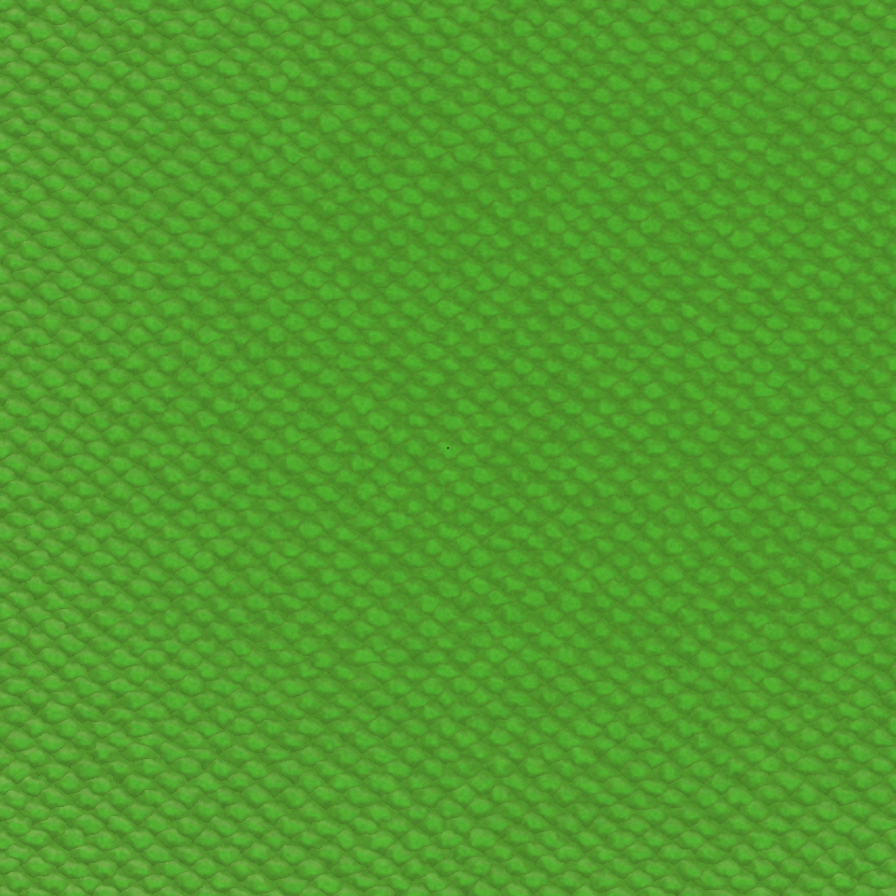
This texture is drawn by a three.js fragment shader. Its source:

```glsl
// Green embossed plastic: staggered rows of small slanted bumps under soft side light
varying vec2 vUv;

float hash(vec2 p) {
  return fract(sin(dot(p, vec2(127.1, 311.7))) * 43758.5453);
}

float noise(vec2 p) {
  vec2 i = floor(p);
  vec2 f = fract(p);
  f = f * f * (3.0 - 2.0 * f);
  return mix(mix(hash(i), hash(i + vec2(1.0, 0.0)), f.x),
             mix(hash(i + vec2(0.0, 1.0)), hash(i + vec2(1.0, 1.0)), f.x), f.y);
}

void main() {
  // 26 by 32 cells, each holding two staggered bumps, with ragged outlines
  vec2 p = vUv * vec2(26.0, 32.0);
  p += 0.2 * (vec2(noise(vUv * 7.0), noise(vUv * 7.0 + 31.0)) - 0.5);
  p += 0.18 * (vec2(noise(p * 4.0), noise(p * 4.0 + 57.0)) - 0.5);

  // Nearest and second nearest bump, stretched along the falling diagonal
  float nearest = 9.0;
  float second = 9.0;
  vec2 offset = vec2(0.0);
  vec2 id = vec2(0.0);
  for (int k = 0; k < 2; k++) {
    vec2 shift = vec2(0.5) * float(k);
    vec2 cell = floor(p - shift);
    for (int y = -1; y <= 1; y++) {
      for (int x = -1; x <= 1; x++) {
        vec2 c = cell + vec2(float(x), float(y)) + shift;
        vec2 jitter = vec2(hash(c), hash(c + 19.3)) - 0.5;
        vec2 o = p - c - 0.5 - 0.14 * jitter;
        float d = length(vec2(dot(o, vec2(0.8, -0.6)) * 0.8, dot(o, vec2(0.6, 0.8)) * 1.25));
        if (d < nearest) {
          second = nearest;
          nearest = d;
          offset = o;
          id = c;
        } else {
          second = min(second, d);
        }
      }
    }
  }

  // Wedge with a steep left edge, blended with the rounded bump
  float wedge = max(-offset.x, max(dot(offset, vec2(0.5, 0.87)), dot(offset, vec2(0.3, -0.95))));
  float shape = mix(nearest, 1.3 * wedge, 0.45);

  // Bump crown, dark seam and the shaded slope below it
  float size = 0.255 + 0.08 * (hash(id + 7.7) - 0.5);
  float crown = 1.0 - smoothstep(size - 0.12, size + 0.08, shape);
  float seam = 1.0 - smoothstep(0.0, 0.09, second - nearest);
  float slope = smoothstep(0.05, 0.4, -offset.y - 0.35 * offset.x);

  // Side light is strongest in the lower left and fades right of the centre
  float side = smoothstep(0.2, 0.9, length((vUv - vec2(0.68, 0.6)) * vec2(0.9, 1.0)));

  vec3 color = mix(vec3(0.303, 0.582, 0.158), vec3(0.31, 0.675, 0.178), crown);
  color = mix(color, vec3(0.32, 0.53, 0.16), 0.5 * seam);
  color *= 1.0 - (0.06 + 0.09 * side) * slope;

  // Pale glint on the upper edge of each bump
  float glint = smoothstep(0.0, 0.2, offset.y + 0.25 * offset.x)
              * (1.0 - smoothstep(0.24, 0.42, nearest));
  color = mix(color, vec3(0.43, 0.66, 0.27), glint * (0.12 + 0.85 * side));
  color += vec3(0.028, 0.018, 0.024) * side;

  // Fine grain and uneven tone
  float grain = noise(vUv * 220.0) + 0.9 * noise(vUv * 430.0) - 0.95;
  color *= 1.0 + 0.075 * grain + 0.03 * (noise(vUv * 40.0) - 0.5);

  // Tiny dark speck at the centre
  color *= 0.25 + 0.75 * smoothstep(0.0004, 0.0014, length(vUv - 0.5));

  gl_FragColor = vec4(color, 1.0);
}
```
